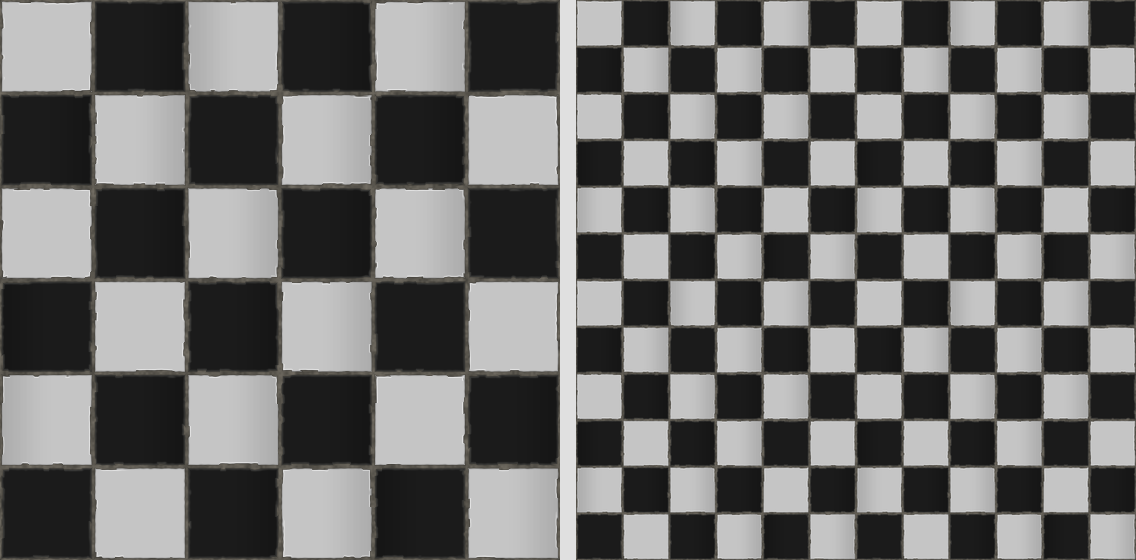
Left, the tile; right, the same tile 2 across and 2 down.
Reproduce this pattern procedurally as a WebGL 2 fragment shader.

```glsl
#version 300 es
precision highp float;

uniform vec2 u_resolution;
out vec4 fragColor;

const float TILES = 6.0;

float hash(vec2 p) {
    vec3 q = fract(vec3(p.xyx) * 0.1031);
    q += dot(q, q.yzx + 33.33);
    return fract((q.x + q.y) * q.z);
}

// Value noise that wraps after a whole number of lattice steps
float wrappedNoise(vec2 p, float period) {
    vec2 cell = floor(p);
    vec2 f = fract(p);
    f = f * f * (3.0 - 2.0 * f);
    vec2 a = mod(cell, period);
    vec2 b = mod(cell + 1.0, period);
    return mix(mix(hash(a), hash(vec2(b.x, a.y)), f.x),
               mix(hash(vec2(a.x, b.y)), hash(b), f.x), f.y);
}

// Mottled cement
vec3 groutColor(vec2 uv) {
    float mottle = 0.6 * wrappedNoise(uv * 90.0, 90.0)
                 + 0.4 * wrappedNoise(uv * 240.0, 240.0);
    return mix(vec3(0.27, 0.26, 0.235), vec3(0.46, 0.44, 0.40), mottle);
}

// Glaze with a faintly banded sideways sheen on some tiles
vec3 glazeColor(vec2 local, vec2 id, bool dark) {
    float side = hash(id + 17.0) < 0.75 ? 1.0 : -1.0;
    float x = local.x * side + 0.5;
    x = mix(x, floor(x * 14.0) / 14.0, 0.4);
    float shaded = step(0.45, hash(id + 41.0));
    float sheen = shaded * smoothstep(0.4, 1.05, x);
    return dark ? vec3(0.106 - 0.022 * sheen)
                : vec3(0.772 - 0.10 * sheen);
}

void main() {
    vec2 uv = gl_FragCoord.xy / u_resolution;
    vec2 grid = uv * TILES;
    vec2 id = floor(grid);
    vec2 local = fract(grid) - 0.5;
    bool dark = mod(id.x + id.y, 2.0) < 0.5;
    float pixel = TILES / min(u_resolution.x, u_resolution.y);

    // Worn outline: shallow chips plus a fine ripple
    vec2 wearPos = local + 3.0 + id * 7.0;
    float chip = smoothstep(0.60, 0.72, wrappedNoise(wearPos * 9.0, 512.0));
    float ripple = wrappedNoise(wearPos * 26.0, 2048.0);
    float edge = 0.484 - max(abs(local.x), abs(local.y));
    float inside = edge - 0.014 * chip - 0.006 * ripple;

    // Grout, shaded where it meets the tile
    vec3 grout = groutColor(uv);
    grout *= 1.0 - 0.22 * smoothstep(-0.014, 0.0, inside);

    // Tile with a soft dusty rim, and bright glints beside chips
    vec3 tile = glazeColor(local, id, dark);
    float rim = 1.0 - smoothstep(0.0, dark ? 0.028 : 0.016, inside);
    tile = mix(tile, dark ? vec3(0.25, 0.25, 0.24) : vec3(0.56), 0.75 * rim);
    float glint = chip * smoothstep(0.0, 0.006, inside)
                * (1.0 - smoothstep(0.008, 0.02, inside));
    tile += glint * (dark ? 0.02 : 0.18);

    float coverage = smoothstep(-0.6 * pixel, 0.6 * pixel, inside);
    fragColor = vec4(mix(grout, tile, coverage), 1.0);
}
```
